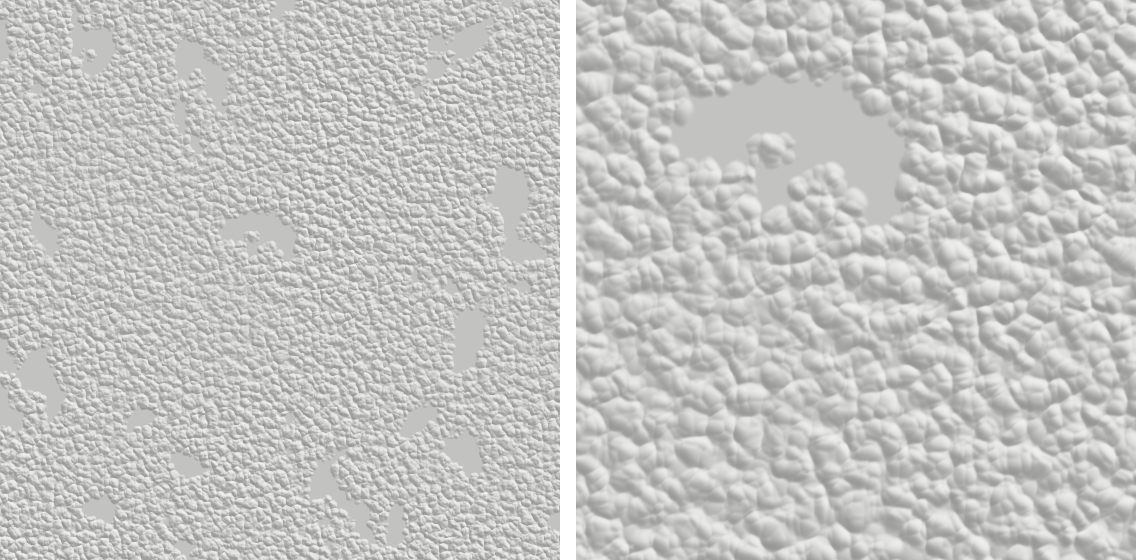
Left, the full canvas; right, a detail of the centre.
Write a WebGL 2 fragment shader that draws this texture.

```glsl
#version 300 es
precision highp float;
// Rough pale grey plaster: small rounded grains crowd together and leave
// a few smooth bare patches. Two layers of scattered domes form a height
// field, which is shaded by its slope towards a light at the upper right.

uniform vec2 u_resolution;
out vec4 fragColor;

vec3 hash(vec2 cell) {
    vec3 q = fract(cell.xyx * vec3(0.1031, 0.1030, 0.0973));
    q += dot(q, q.yxz + 33.33);
    return fract((q.xxy + q.yzz) * q.zyx);
}

float noise(vec2 p) {
    vec2 i = floor(p);
    vec2 f = fract(p);
    f = f * f * (3.0 - 2.0 * f);
    float low = mix(hash(i).x, hash(i + vec2(1, 0)).x, f.x);
    float high = mix(hash(i + vec2(0, 1)).x, hash(i + vec2(1, 1)).x, f.x);
    return mix(low, high, f.y);
}

float smoothMax(float a, float b, float blend) {
    float h = max(blend - abs(a - b), 0.0) / blend;
    return max(a, b) + 0.25 * h * h * blend;
}

// Grain density over the canvas; low values are bare plaster
float density(vec2 p) {
    return 0.62 * noise(p * 12.0 + 7.0) + 0.38 * noise(p * 31.0 + 50.0);
}

// Union of jittered domes, one per cell, with the given cells per canvas
float grains(vec2 p, float cells, float seed) {
    vec2 q = p * cells;
    vec2 home = floor(q);
    float height = 0.0;
    for (int y = -1; y <= 1; y++) {
        for (int x = -1; x <= 1; x++) {
            vec2 cell = home + vec2(x, y);
            vec3 random = hash(cell + seed);
            vec2 center = cell + random.xy;
            float cover = density(center / cells);
            if (cover > 0.29) {
                float radius = mix(0.48, 0.8, random.z);
                radius *= mix(0.7, 1.0, smoothstep(0.29, 0.4, cover));
                vec2 d = q - center;
                height = smoothMax(height, radius - dot(d, d) / radius, 0.16);
            }
        }
    }
    return height / cells;
}

float relief(vec2 p) {
    // A slight warp breaks up the perfectly round outlines
    vec2 warp = vec2(noise(p * 90.0 + 11.0), noise(p * 90.0 + 83.0)) - 0.5;
    p += 0.004 * warp;
    return grains(p, 74.0, 17.0) + 0.6 * grains(p, 124.0, 231.0);
}

void main() {
    vec2 p = gl_FragCoord.xy / u_resolution.y;

    // Slope along the light direction
    vec2 toLight = normalize(vec2(0.5, 0.87));
    float reach = 0.0012;
    float slope = (relief(p - toLight * reach) - relief(p + toLight * reach)) / (2.0 * reach);

    // Soft-limited shading, a little weaker in some broad areas
    float light = slope * mix(0.58, 0.86, noise(p * 5.0 + 29.0));
    float tone = 0.762 + 0.2 * light / sqrt(1.0 + light * light);
    fragColor = vec4(vec3(tone, tone, tone - 0.008), 1.0);
}
```
